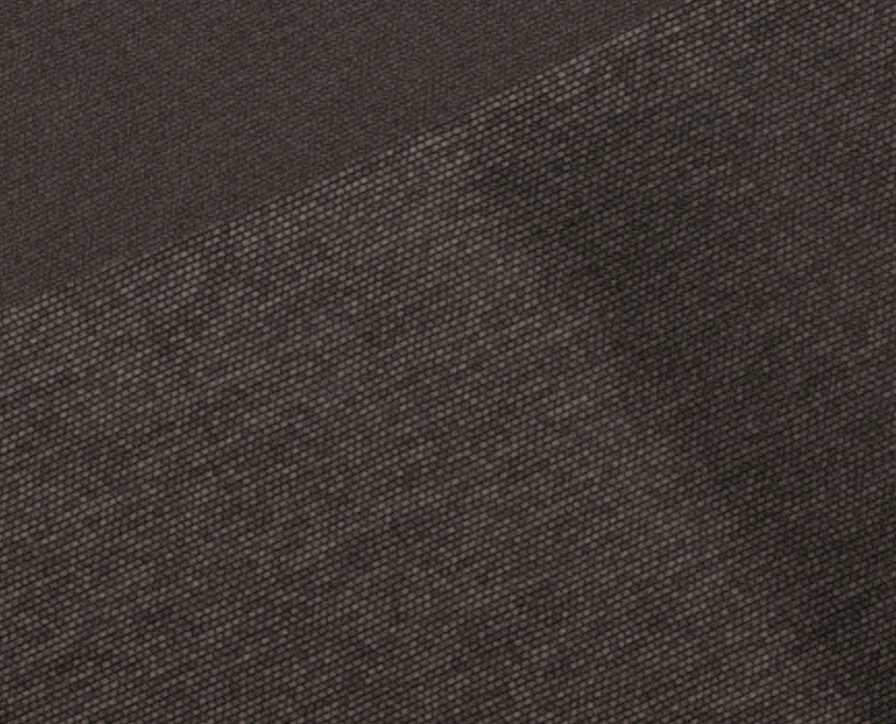
This texture is drawn by a Shadertoy shader. Its source:

```glsl
const float TAU = 6.2831853;
const vec3 WARM_TINT = vec3(1.14, 0.98, 0.92);
const vec3 GREY_TINT = vec3(1.09, 0.99, 0.95);
const vec3 OLIVE_TINT = vec3(1.10, 1.00, 0.81);
const float ROW_ANGLE = 0.43;                   // rise of the thread rows
const vec2 STITCH = vec2(0.0125, 0.0100);       // stitch length and row height
const vec2 FLAP_STITCH = vec2(0.0100, 0.0080);
const float LIT_CONTRAST = 0.195;
const float SHADE_CONTRAST = 0.145;
const float FLAP_CONTRAST = 0.075;
const float FLAP_TONE = 0.224;
const float CLOTH_TONE = 0.226;
const float THREAD_FILL = 0.7;                  // depth of gaps within a row
const float MEAN_BUMP = 0.475;
const float FINE_GRAIN = 0.10;

float hash(vec2 p) {
    return fract(sin(dot(p, vec2(127.1, 311.7))) * 43758.5453);
}

float noise(vec2 p) {
    vec2 i = floor(p), f = fract(p);
    f = f * f * (3.0 - 2.0 * f);
    return mix(mix(hash(i), hash(i + vec2(1, 0)), f.x),
               mix(hash(i + vec2(0, 1)), hash(i + vec2(1, 1)), f.x), f.y);
}

float fbm(vec2 p) {
    float sum = 0.0, weight = 0.5;
    for (int i = 0; i < 4; i++) {
        sum += weight * noise(p);
        p = p * 2.03 + 17.0;
        weight *= 0.5;
    }
    return sum / 0.9375;
}

// Offset rows of rounded stitches: x = relief around zero, y = thread hue
vec2 weave(vec2 p, vec2 stitch) {
    float c = cos(ROW_ANGLE), s = sin(ROW_ANGLE);
    vec2 q = vec2(c * p.x + s * p.y, c * p.y - s * p.x) / stitch;
    q += vec2(0.6, 0.4) * vec2(noise(p * 17.0), noise(p * 9.0 + 40.0));
    float row = floor(q.y);
    q.x += 0.5 * mod(row, 2.0) + 0.3 * hash(vec2(row, 3.0));
    vec2 cell = vec2(floor(q.x), row);
    vec2 local = fract(q) - 0.5;
    float along = cos(0.5 * TAU * local.x);
    float across = cos(0.5 * TAU * local.y);
    float bump = across * mix(1.0, along, THREAD_FILL);
    float stitchLight = 0.62 + 0.76 * hash(cell);
    float slub = noise(vec2(q.x * 0.2, row * 1.7)) - 0.5;
    float relief = bump * stitchLight - MEAN_BUMP + 0.26 * slub;
    return vec2(relief, hash(cell + 71.0));
}

// Broad light on the lower cloth; side is the distance right of the crease
float clothLight(vec2 p, float side, float below) {
    float tone = CLOTH_TONE + 0.022 * exp(-below * 4.0);
    tone -= 0.018 * smoothstep(0.45, 0.0, p.y);
    tone += 0.010 * exp(-pow(side / 0.06, 2.0));
    float shadow = smoothstep(-0.02, 0.10, side) * (1.0 - 0.6 * smoothstep(0.1, 0.42, side));
    shadow *= smoothstep(-0.02, 0.14, below);
    return tone - 0.048 * shadow;
}

void mainImage(out vec4 fragColor, in vec2 fragCoord) {
    vec2 p = fragCoord / iResolution.y;
    float pixel = 1.0 / iResolution.y;

    // Fold between the upper flap and the cloth
    float foldY = 0.573 + 0.37 * p.x + 0.09 * p.x * p.x;
    foldY += 0.006 * (noise(vec2(p.x * 60.0, 5.0)) - 0.5);
    float below = foldY - p.y;
    float cloth = smoothstep(-0.006 - pixel, 0.006 + pixel, below);

    // Diagonal crease with a shaded right side
    float side = 0.82 * (p.x - 0.58 - 0.69 * (0.80 - p.y));
    side += 0.03 * (fbm(p * 7.0) - 0.5);
    float shaded = smoothstep(-0.02, 0.1, side) * smoothstep(0.0, 0.2, below);

    vec2 lower = weave(p, STITCH);
    vec2 upper = weave(p + 3.0, FLAP_STITCH);
    float contrast = mix(LIT_CONTRAST, SHADE_CONTRAST, shaded);
    contrast *= 0.9 + 0.25 * exp(-max(below, 0.0) * 5.0);

    float clothTone = clothLight(p, side, max(below, 0.0)) + contrast * lower.x;
    float flapTone = FLAP_TONE + FLAP_CONTRAST * upper.x;
    flapTone -= 0.010 * exp(min(below, 0.0) * 25.0);
    float tone = mix(flapTone, clothTone, cloth);

    // Soft mottling and fine fibre grain
    tone += 0.018 * (fbm(p * 13.0 + 9.0) - 0.5);
    tone += FINE_GRAIN * (noise(p * 350.0) - 0.5);

    // Warm and grey threads, olive in the darker gaps
    float hue = mix(upper.y, lower.y, cloth);
    float warmth = clamp(0.9 - 0.6 * p.y + 0.8 * (fbm(p * 30.0) - 0.5), 0.0, 1.0);
    vec3 tint = mix(GREY_TINT, WARM_TINT, warmth);
    float olive = smoothstep(0.45, 0.7, hue) * smoothstep(0.25, 0.18, tone);
    tint = mix(tint, OLIVE_TINT, olive);
    fragColor = vec4(clamp(tint * max(tone, 0.08), 0.0, 1.0), 1.0);
}
```
